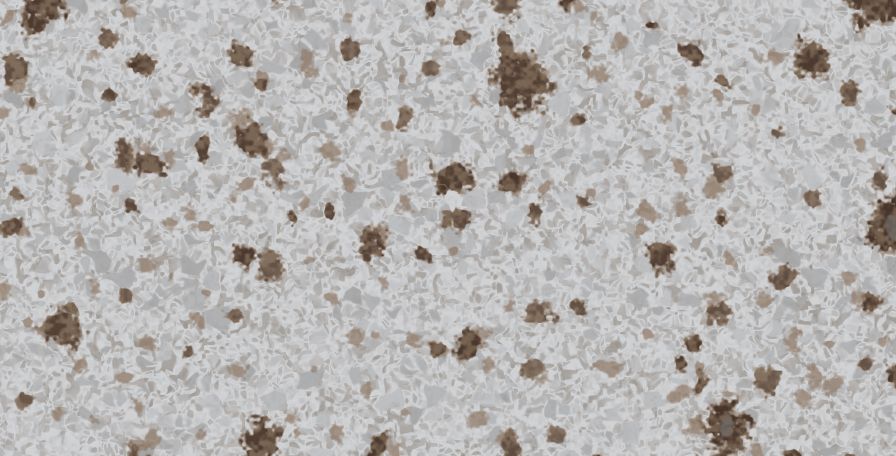
Reproduce this texture procedurally as a Shadertoy shader.

```glsl
// Polished quartz slab: a white lacy ground of fine grains, angular grey chips
// and ragged brown mineral spots. Grains and chips are Voronoi cells; spots are
// jittered ellipses on grids, roughened by value noise.

float hash(vec2 p) {
    return fract(sin(dot(p, vec2(127.1, 311.7))) * 43758.5453);
}

vec2 hash2(vec2 p) {
    return vec2(hash(p), hash(p + 37.3));
}

float noise(vec2 p) {
    vec2 i = floor(p), f = fract(p);
    f = f * f * (3.0 - 2.0 * f);
    return mix(mix(hash(i), hash(i + vec2(1, 0)), f.x),
               mix(hash(i + vec2(0, 1)), hash(i + vec2(1, 1)), f.x), f.y);
}

float fbm(vec2 p) {
    float sum = 0.0, amp = 0.53;
    for (int i = 0; i < 4; i++) {
        sum += amp * noise(p);
        p = mat2(1.6, 1.2, -1.2, 1.6) * p + 7.1;
        amp *= 0.5;
    }
    return sum;
}

// Voronoi cell: x = distance to its border, yz = random values of the cell
vec3 voronoi(vec2 p) {
    vec2 cell = floor(p), nearest = vec2(0), nearestId = cell;
    float best = 9.0, border = 9.0;
    for (int y = -1; y <= 1; y++)
    for (int x = -1; x <= 1; x++) {
        vec2 id = cell + vec2(x, y);
        vec2 d = id + hash2(id) - p;
        if (dot(d, d) < best) { best = dot(d, d); nearest = d; nearestId = id; }
    }
    for (int y = -2; y <= 2; y++)
    for (int x = -2; x <= 2; x++) {
        vec2 id = cell + vec2(x, y);
        vec2 d = id + hash2(id) - p;
        vec2 gap = d - nearest;
        if (dot(gap, gap) > 1e-4)
            border = min(border, dot(0.5 * (d + nearest), normalize(gap)));
    }
    return vec3(border, hash2(nearestId + 71.7));
}

// Angular chips in a share of the cells: x = coverage, y = random tone
vec2 chips(vec2 p, float scale, float share) {
    vec3 v = voronoi(p * scale);
    float margin = mix(0.05, 0.22, v.z);
    float soft = 0.003 * scale;
    float cover = smoothstep(margin - soft, margin + soft, v.x);
    return vec2(cover * step(v.y, share), fract(v.z * 7.3));
}

// Scattered ellipses: x = depth (1 at the centre, 0 at the rim), y = random value
vec2 spots(vec2 p, float scale, float share, float rMin, float rMax) {
    vec2 cell = floor(p * scale), result = vec2(-1, 0);
    for (int y = -1; y <= 1; y++)
    for (int x = -1; x <= 1; x++) {
        vec2 id = cell + vec2(x, y);
        if (hash(id + 5.9) > share) continue;
        vec2 size = hash2(id + 13.7);
        float angle = 6.283 * hash(id + 29.1);
        vec2 d = p - (id + hash2(id)) / scale;
        d = mat2(cos(angle), sin(angle), -sin(angle), cos(angle)) * d;
        d.y *= mix(1.0, 1.7, size.y);
        float depth = 1.0 - length(d) / mix(rMin, rMax, size.x);
        if (depth > result.x) result = vec2(depth, hash(id + 43.3));
    }
    return result;
}

// Lays a brown spot over the stone: tan rim, then the mottled dark body
vec3 stain(vec3 stone, float depth, vec3 rim, vec3 body, float strength) {
    stone = mix(stone, rim, 0.8 * smoothstep(-0.1, 0.25, depth));
    return mix(stone, body, strength * smoothstep(0.08, 0.4, depth));
}

void mainImage(out vec4 fragColor, in vec2 fragCoord) {
    const vec3 WHITE = vec3(0.822, 0.826, 0.836);
    const vec3 GRAIN = vec3(0.645, 0.64, 0.63);
    const vec3 SPECK = vec3(0.585, 0.555, 0.525);
    const vec3 CHIP_DARK = vec3(0.63, 0.632, 0.635);
    const vec3 CHIP_LIGHT = vec3(0.755, 0.76, 0.77);
    const vec3 TAN = vec3(0.56, 0.475, 0.40);
    const vec3 BROWN = vec3(0.46, 0.38, 0.31);
    const vec3 UMBER = vec3(0.27, 0.20, 0.16);
    const vec3 CORE = vec3(0.44, 0.42, 0.41);

    vec2 p = fragCoord / iResolution.y;
    vec2 warped = p + 0.016 * (vec2(noise(p * 42.0), noise(p * 42.0 + 19.0)) - 0.5);
    float fine = noise(p * 125.0);
    float patchy = noise(p * 17.0 + 3.0);

    // Lacy ground: pale veins around small greyish grains
    vec3 lace = voronoi(warped * 72.0);
    float grain = smoothstep(0.04, 0.25, lace.x) * lace.y * lace.y;
    vec3 color = mix(WHITE, GRAIN, clamp(0.7 * grain + 0.3 * fine * fine, 0.0, 1.0));

    // Grey chips, small then large
    vec2 small = chips(warped + 4.7, 38.0, 0.2);
    vec2 large = chips(warped + 9.2, 23.0, 0.14);
    color = mix(color, mix(CHIP_DARK, CHIP_LIGHT, small.y), 0.8 * small.x);
    color = mix(color, mix(CHIP_DARK, CHIP_LIGHT, large.y), 0.85 * large.x);

    // Crumbly warm specks, sparser on the chips
    float speck = smoothstep(0.52, 0.8, noise(warped * 98.0 + 31.0));
    speck *= mix(0.25, 1.0, patchy) * (1.0 - 0.75 * max(small.x, large.x));
    color = mix(color, SPECK, 0.75 * speck);

    // Brown spots in three sizes, sharing one ragged outline
    float ragged = 1.4 * (fbm(p * 36.0) - 0.5) + 0.6 * (fine - 0.5);
    float mottle = 0.6 * fbm(p * 50.0 + 8.0) + 0.4 * noise(p * 105.0 + 5.0);
    vec3 body = mix(UMBER, BROWN, smoothstep(0.32, 0.68, mottle));
    vec2 faint = spots(p + 2.3, 11.0, 0.55, 0.012, 0.034);
    vec2 medium = spots(p + 6.1, 7.5, 0.6, 0.016, 0.038);
    vec2 big = spots(p + 11.4, 4.0, 0.55, 0.036, 0.08);
    color = mix(color, TAN, 0.7 * smoothstep(0.05, 0.6, faint.x + ragged));
    color = stain(color, medium.x + ragged, TAN, body, mix(0.5, 1.0, medium.y));
    color = stain(color, big.x + ragged, TAN, body, mix(0.8, 1.0, big.y));

    // Some big spots hold a grey stone core
    float core = smoothstep(0.6, 0.75, big.x + 0.25 * ragged) * step(0.65, big.y);
    color = mix(color, CORE, 0.7 * core);

    fragColor = vec4(color, 1.0);
}
```
